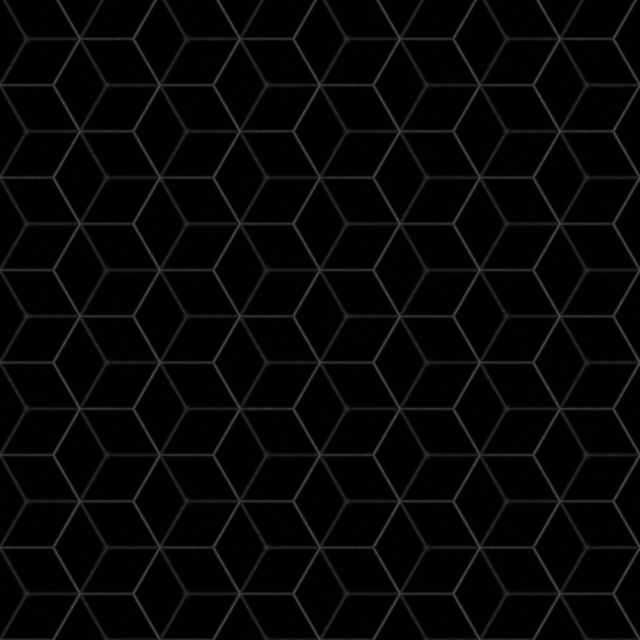
Write a WebGL 2 fragment shader that draws this pattern.

```glsl
#version 300 es
precision highp float;
// Thin grey tumbling-block lattice on black, with soft, faintly grainy lines.

uniform vec2 u_resolution;
out vec4 fragColor;

const vec2 CELL = vec2(0.25, 0.1445);   // holds two six-way hubs
const float EDGE = CELL.x / 3.0;        // length of a rhombus side
const float BACKGROUND = 0.002;

float hash(vec2 p) {
    vec3 q = fract(p.xyx * 0.1031);
    q += dot(q, q.yzx + 33.33);
    return fract((q.x + q.y) * q.z);
}

float valueNoise(vec2 p) {
    vec2 i = floor(p), f = fract(p);
    f = f * f * (3.0 - 2.0 * f);
    return mix(mix(hash(i), hash(i + vec2(1, 0)), f.x),
               mix(hash(i + vec2(0, 1)), hash(i + vec2(1, 1)), f.x), f.y);
}

// Offset from the closest hub of the staggered lattice
vec2 fromNearestHub(vec2 p, vec2 cell) {
    vec2 a = p - cell * floor(p / cell + 0.5);
    vec2 b = p - cell * (floor(p / cell) + 0.5);
    return dot(a, a) < dot(b, b) ? a : b;
}

float segmentDistance(vec2 p, vec2 end) {
    float t = clamp(dot(p, end) / dot(end, end), 0.0, 1.0);
    return length(p - end * t);
}

float softSpot(float d, float radius) {
    return exp(-0.5 * d * d / (radius * radius));
}

// Six spokes: three bright and crisp, three dim and slightly wider
float spokes(vec2 p, float len, float pixel) {
    float light = 0.0;
    for (int i = 0; i < 6; i++) {
        float angle = radians(60.0) * float(i);
        bool bright = i % 2 == 0;
        bool horizontal = i % 3 == 0;
        float level = bright ? (horizontal ? 0.19 : 0.26)
                             : (horizontal ? 0.125 : 0.145);
        float width = max(bright ? 0.0016 : 0.0019, 0.5 * pixel);
        float d = segmentDistance(p, len * vec2(cos(angle), sin(angle)));
        light = max(light, level * softSpot(d, width));
    }
    return light;
}

// Blurred knots where the three dim spokes meet
float knots(vec2 p, float len) {
    float light = 0.0;
    for (int i = 0; i < 3; i++) {
        float angle = radians(60.0) * float(2 * i + 1);
        float d = length(p - len * vec2(cos(angle), sin(angle)));
        light = max(light, 0.18 * softSpot(d, 0.0036));
    }
    return light;
}

void main() {
    vec2 uv = gl_FragCoord.xy / u_resolution;
    float pixel = 1.0 / min(u_resolution.x, u_resolution.y);
    vec2 p = fromNearestHub(uv, CELL);

    float light = max(spokes(p, EDGE, pixel), knots(p, EDGE));
    light += 0.03 * softSpot(length(p), 0.003);

    // Uneven ink along the lines and faint grain beside them
    light *= 0.88 + 0.24 * valueNoise(uv * 230.0);
    light += BACKGROUND + 0.008 * pow(valueNoise(uv * 300.0 + 17.0), 3.0);

    fragColor = vec4(vec3(light), 1.0);
}
```
